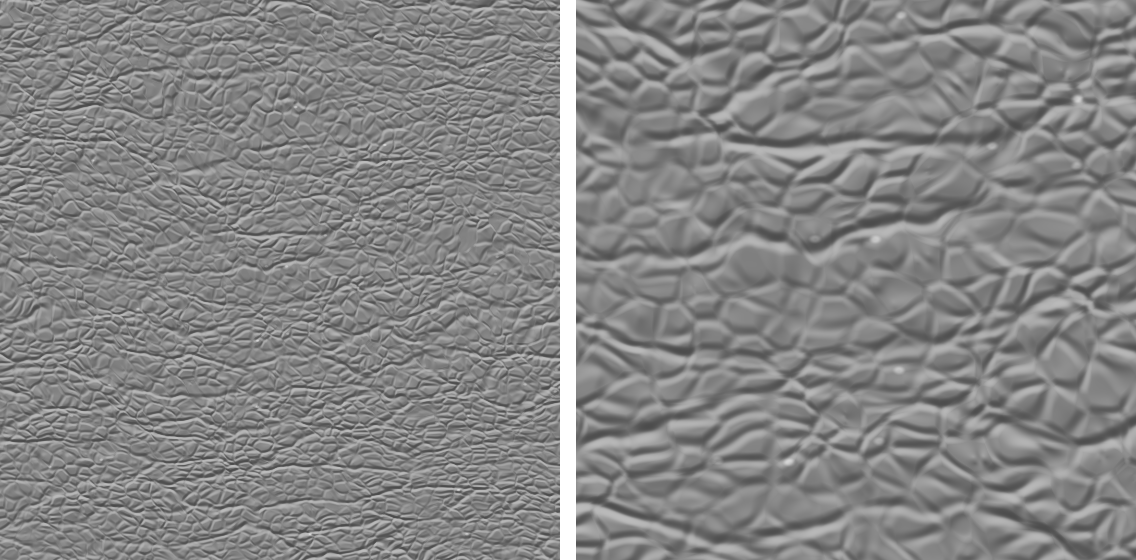
Left, the full canvas; right, a detail of the centre.
Write a Shadertoy shader that draws this texture.

```glsl
// Grey embossed leather: small warped pebbles cut by long, mostly level folds.
// Cellular noise builds a height field; the height difference along the light
// direction gives pale upper rims and dark lower rims.

const vec2 LIGHT_STEP = vec2(-0.0011, 0.0040);
const float BASE_GREY = 0.513;
const float RELIEF_CONTRAST = 0.23;

float hash(vec2 p) {
    return fract(sin(dot(p, vec2(127.1, 311.7))) * 43758.5453);
}

vec2 hash2(vec2 p) {
    return vec2(hash(p), hash(p + vec2(19.7, 7.3)));
}

float valueNoise(vec2 p) {
    vec2 cell = floor(p);
    vec2 f = fract(p);
    f = f * f * (3.0 - 2.0 * f);
    float low = mix(hash(cell), hash(cell + vec2(1.0, 0.0)), f.x);
    float high = mix(hash(cell + vec2(0.0, 1.0)), hash(cell + 1.0), f.x);
    return mix(low, high, f.y);
}

// Centred noise pair, used to bend the domain
vec2 warpNoise(vec2 p) {
    return vec2(valueNoise(p), valueNoise(p + vec2(37.0, 91.0))) - 0.5;
}

// Gap between the two nearest cell points: zero along the creases
float creaseGap(vec2 p, float jitter) {
    vec2 cell = floor(p);
    float nearest = 8.0;
    float second = 8.0;
    for (int y = -1; y <= 1; y++) {
        for (int x = -1; x <= 1; x++) {
            vec2 id = cell + vec2(x, y);
            vec2 site = id + 0.5 + jitter * (hash2(id) - 0.5);
            float d = length(site - p);
            second = min(second, max(nearest, d));
            nearest = min(nearest, d);
        }
    }
    return second - nearest;
}

float leatherHeight(vec2 uv) {
    // Slow bends tilt the folds, quick ones roughen their outlines
    vec2 p = uv + vec2(0.03, 0.09) * warpNoise(uv * vec2(2.3, 3.1));
    p += vec2(0.020, 0.022) * warpNoise(uv * vec2(11.0, 15.0) + 5.0);
    p += vec2(0.012, 0.009) * warpNoise(uv * vec2(46.0, 58.0) + 13.0);

    // Pebbles, merged where their creases grow shallow
    float pebble = smoothstep(0.0, 0.48, creaseGap(p * vec2(45.0, 66.0), 0.95));
    float depth = mix(0.3, 1.0, valueNoise(uv * vec2(21.0, 30.0) + 3.0));

    // Long folds that fade in and out along their length
    float fold = smoothstep(0.0, 0.17, creaseGap(p * vec2(6.5, 18.0) + 40.0, 0.95));
    float foldDepth = mix(0.45, 1.2, valueNoise(uv * vec2(6.0, 9.0) + 61.0));

    // Uneven surface inside the pebbles
    float swell = valueNoise(p * vec2(32.0, 60.0) + 8.0);
    float ripple = valueNoise(p * vec2(92.0, 128.0) + 23.0);

    return pebble * depth + fold * foldDepth + 0.55 * swell + 0.42 * ripple;
}

// Rare tiny glints on the rims
float glints(vec2 uv, float count) {
    vec2 p = uv * count;
    vec2 id = floor(p);
    vec2 offset = fract(p) - 0.3 - 0.4 * hash2(id + 4.0);
    float dotMask = 1.0 - smoothstep(0.06, 0.24, length(offset * vec2(0.7, 1.0)));
    return dotMask * step(0.985, hash(id + 71.0));
}

void mainImage(out vec4 fragColor, in vec2 fragCoord) {
    vec2 uv = fragCoord / iResolution.xy;

    float litSide = leatherHeight(uv + 0.5 * LIGHT_STEP);
    float darkSide = leatherHeight(uv - 0.5 * LIGHT_STEP);
    float slope = darkSide - litSide;

    float grey = BASE_GREY + RELIEF_CONTRAST * tanh(1.2 * slope);
    grey += 0.16 * glints(uv, 75.0);

    fragColor = vec4(vec3(grey), 1.0);
}
```
